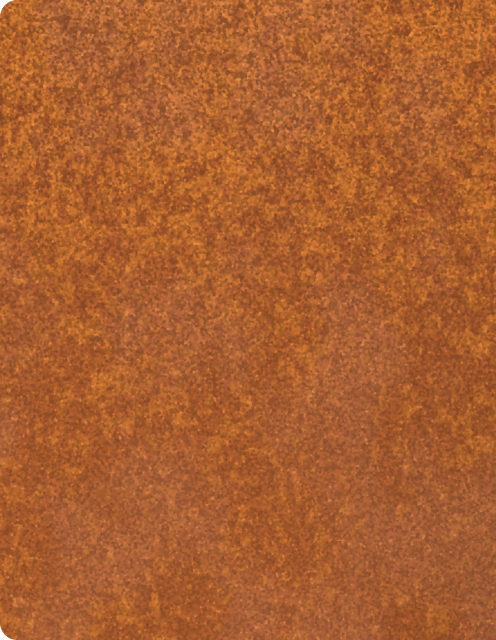
Write a Shadertoy shader that draws this texture.

```glsl
// A sheet of rusted steel: bright, coarse orange rust above fades to smooth brown below.
// Soft cellular noise makes the grain; layered value noise places the orange flecks,
// the pale bloom and the faint vertical streaks. The two left corners are rounded.

const vec3 BROWN  = vec3(0.625, 0.333, 0.165);
const vec3 ORANGE = vec3(0.765, 0.445, 0.180);
const vec3 BLOOM  = vec3(0.675, 0.405, 0.275);
const vec3 PIT    = vec3(0.480, 0.250, 0.120);
const vec3 GLINT  = vec3(0.880, 0.590, 0.310);
const vec3 PAPER  = vec3(1.0);

const float GRAIN_SCALE    = 285.0;  // grains per canvas height
const float GRAIN_CONTRAST = 0.36;
const float GRAIN_FOCUS    = 4.0;    // higher gives harder grain edges
const float CORNER_RADIUS  = 0.027;
const vec2  FLECK_SCALE    = vec2(82.0, 64.0);
const vec2  STREAK_SCALE   = vec2(19.0, 7.0);
const vec2  BLOOM_SCALE    = vec2(9.0, 6.0);

float hash(vec2 p) {
    vec3 q = fract(vec3(p.xyx) * 0.1031);
    q += dot(q, q.yzx + 33.33);
    return fract((q.x + q.y) * q.z);
}

float valueNoise(vec2 p) {
    vec2 cell = floor(p);
    vec2 f = fract(p);
    f = f * f * (3.0 - 2.0 * f);
    float low  = mix(hash(cell), hash(cell + vec2(1, 0)), f.x);
    float high = mix(hash(cell + vec2(0, 1)), hash(cell + vec2(1, 1)), f.x);
    return mix(low, high, f.y);
}

float layeredNoise(vec2 p) {
    float sum = 0.0;
    float weight = 0.5;
    for (int i = 0; i < 4; i++) {
        sum += weight * valueNoise(p);
        p = mat2(1.6, 1.2, -1.2, 1.6) * p + 17.3;
        weight *= 0.5;
    }
    return sum / 0.9375;
}

// Blends the random tones of nearby scattered points into soft grains.
float cellularGrain(vec2 p) {
    vec2 cell = floor(p);
    float tone = 0.0;
    float total = 0.0;
    for (int y = -1; y <= 1; y++) {
        for (int x = -1; x <= 1; x++) {
            vec2 id = cell + vec2(x, y);
            vec2 offset = id + vec2(hash(id + 11.7), hash(id + 47.2)) - p;
            float weight = exp(-GRAIN_FOCUS * dot(offset, offset));
            tone += weight * hash(id + 83.1);
            total += weight;
        }
    }
    return tone / total;
}

// Signed distance to the sheet, which is rounded on its left side only.
float sheetDistance(vec2 p) {
    vec2 q = vec2(CORNER_RADIUS - p.x, abs(p.y - 0.5) - 0.5 + CORNER_RADIUS);
    return length(max(q, 0.0)) - CORNER_RADIUS;
}

void mainImage(out vec4 fragColor, in vec2 fragCoord) {
    float pixel = 1.0 / iResolution.y;
    vec2 p = fragCoord * pixel;

    // Broad structure
    float streak = layeredNoise(p * STREAK_SCALE + 5.0) - 0.5;
    float bloom  = layeredNoise(p * BLOOM_SCALE + 31.0);
    float rise   = smoothstep(0.15, 1.0, p.y + 0.15 * streak);

    // Orange flecks: sparse below, merging into a crust above
    float fleck = layeredNoise(p * FLECK_SCALE) + 0.30 * streak;
    float threshold = mix(0.62, 0.41, rise);
    float crust = smoothstep(threshold - 0.15, threshold + 0.15, fleck);
    vec3 color = mix(BROWN, ORANGE, crust * mix(0.62, 0.80, rise));
    color = mix(color, BLOOM, 0.45 * smoothstep(0.42, 0.75, bloom));

    // Grain, dark pits and rare glints
    float grain = cellularGrain(p * GRAIN_SCALE) - 0.5;
    float clump = layeredNoise(p * 125.0 + 71.0);
    color *= 1.0 + GRAIN_CONTRAST * grain * mix(0.85, 1.15, rise);
    float pit = smoothstep(0.48, 0.74, clump - 0.25 * grain);
    color = mix(color, PIT, pit * mix(0.05, 0.42, rise));
    color = mix(color, GLINT, 0.4 * smoothstep(0.37, 0.46, grain));

    // Gentle shade toward the lower right
    color *= 1.02 - 0.07 * smoothstep(0.4, 0.8, p.x) * (1.0 - p.y);

    float outside = smoothstep(-0.5 * pixel, 0.5 * pixel, sheetDistance(p));
    fragColor = vec4(mix(color, PAPER, outside), 1.0);
}
```
